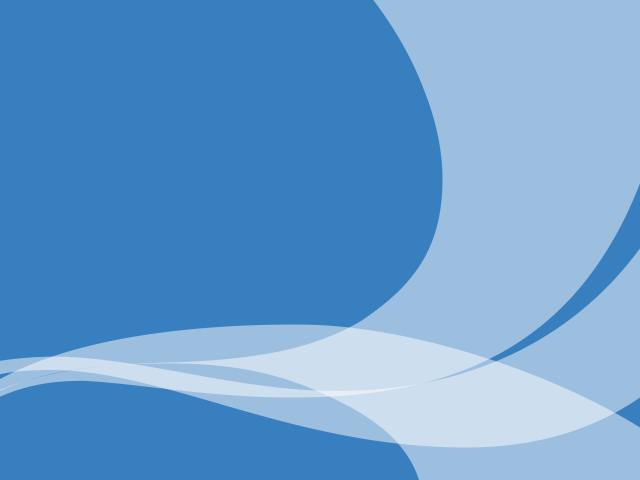
Give the GLSL for this background, as a Shadertoy shader.

```glsl
// Three translucent white ribbons sweep and cross over a flat blue field.
// Each ribbon lies between two smooth chains of cubic curves; coverage comes
// from the slope-corrected distance to each edge, and overlaps brighten.

const vec2  GRID = vec2(768.0, 576.0);        // design units across the canvas
const vec3  FIELD_BLUE = vec3(0.220, 0.498, 0.750);
const vec3  RIBBON_WHITE = vec3(1.0);
const float RIBBON_OPACITY = 0.5;
const int   SOLVE_STEPS = 18;

// Ribbon edges: three joined cubics each, running along increasing x.
const vec2 SAIL_RIM[10] = vec2[10](
    vec2(0, 108), vec2(60, 133), vec2(130, 139), vec2(200, 141), vec2(245, 142),
    vec2(289, 145.5), vec2(329, 153), vec2(369, 161), vec2(405, 173.5), vec2(435, 192));
// The steep part of the rim has its axes swapped: (y, x).
const vec2 SAIL_STEEP_RIM[10] = vec2[10](
    vec2(192, 435), vec2(232, 494), vec2(276, 531), vec2(361, 531), vec2(396, 531),
    vec2(433, 523), vec2(470, 508), vec2(507, 494), vec2(543, 473), vec2(576, 448));
const vec2 SAIL_FOOT[10] = vec2[10](
    vec2(0, 100), vec2(35, 115), vec2(65, 119), vec2(100, 119), vec2(165, 116),
    vec2(250, 99), vec2(350, 99), vec2(540, 99), vec2(690, 156), vec2(768, 356));
const vec2 STREAM_TOP[10] = vec2[10](
    vec2(0, 143), vec2(20, 146), vec2(42, 148), vec2(65, 148), vec2(165, 148),
    vec2(285, 107), vec2(400, 107), vec2(545, 105), vec2(680, 158), vec2(768, 278));
const vec2 STREAM_FOOT[10] = vec2[10](
    vec2(0, 127), vec2(20, 131), vec2(40, 132), vec2(60, 132), vec2(200, 132),
    vec2(350, 39), vec2(560, 39), vec2(640, 39), vec2(710, 59), vec2(768, 99));
const vec2 SWELL_TOP[10] = vec2[10](
    vec2(0, 121), vec2(45, 146), vec2(104, 163), vec2(167, 173), vec2(230, 183),
    vec2(298, 187), vec2(360, 186.5), vec2(480, 186.5), vec2(650, 136), vec2(768, 63));
const vec2 SWELL_FOOT[10] = vec2[10](
    vec2(0, 107), vec2(55, 132), vec2(120, 139), vec2(200, 140), vec2(270, 140),
    vec2(325, 131), vec2(380, 107), vec2(430, 85), vec2(490, 54), vec2(505, -8));

// Signed distance of p above one cubic whose x grows with its parameter.
float aboveCubic(vec2 p, vec2 a, vec2 b, vec2 c, vec2 d) {
    vec2 k1 = 3.0 * (b - a);
    vec2 k2 = 3.0 * (a - 2.0 * b + c);
    vec2 k3 = d - a + 3.0 * (b - c);
    float lo = 0.0, hi = 1.0;
    for (int i = 0; i < SOLVE_STEPS; i++) {
        float mid = 0.5 * (lo + hi);
        float x = a.x + mid * (k1.x + mid * (k2.x + mid * k3.x));
        if (x < p.x) lo = mid; else hi = mid;
    }
    float t = 0.5 * (lo + hi);
    float y = a.y + t * (k1.y + t * (k2.y + t * k3.y));
    vec2 tangent = k1 + t * (2.0 * k2 + 3.0 * t * k3);
    return (p.y - y) * tangent.x / length(tangent);
}

// Signed distance above a chain, using the cubic that spans p.x.
float above(vec2 p, vec2 e[10]) {
    if (p.x < e[3].x) return aboveCubic(p, e[0], e[1], e[2], e[3]);
    if (p.x < e[6].x) return aboveCubic(p, e[3], e[4], e[5], e[6]);
    return aboveCubic(p, e[6], e[7], e[8], e[9]);
}

void mainImage(out vec4 fragColor, in vec2 fragCoord) {
    vec2 p = fragCoord / iResolution.xy * GRID;
    float pixel = GRID.y / iResolution.y;

    // Distances inside the upper and lower edge of each ribbon.
    float sailInside = max(-above(p, SAIL_RIM), above(p.yx, SAIL_STEEP_RIM));
    vec3 upper = vec3(sailInside, -above(p, STREAM_TOP), -above(p, SWELL_TOP));
    vec3 lower = vec3(above(p, SAIL_FOOT), above(p, STREAM_FOOT), above(p, SWELL_FOOT));

    // Antialiased coverage, then layered blending.
    vec3 cover = clamp(upper / pixel + 0.5, 0.0, 1.0)
               * clamp(lower / pixel + 0.5, 0.0, 1.0);
    vec3 color = FIELD_BLUE;
    for (int i = 0; i < 3; i++)
        color = mix(color, RIBBON_WHITE, RIBBON_OPACITY * cover[i]);
    fragColor = vec4(color, 1.0);
}
```
